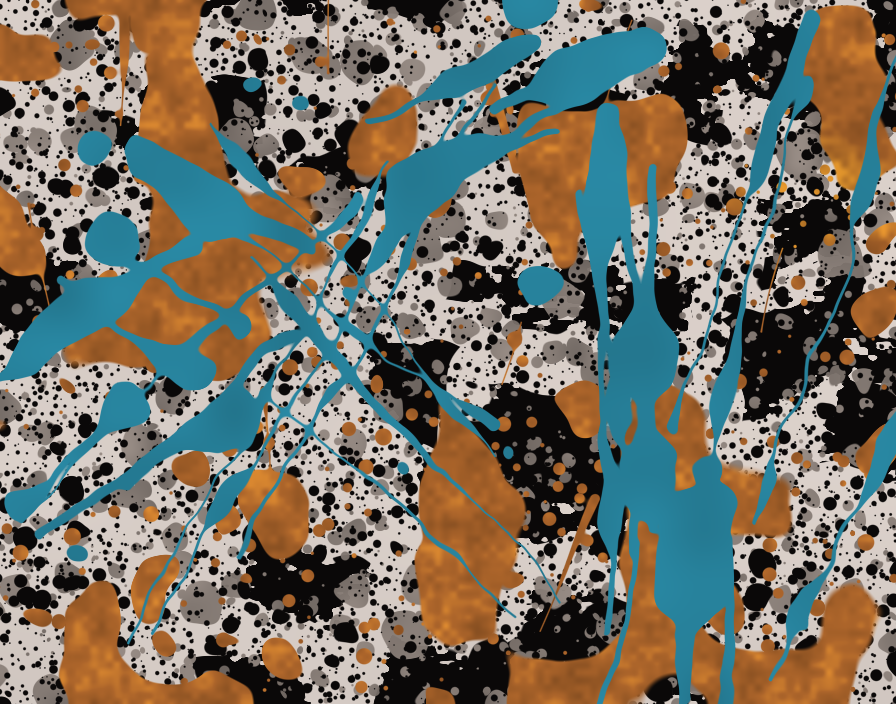
Write a WebGL 2 fragment shader that draws this pattern.

```glsl
#version 300 es
precision highp float;

uniform vec2 u_resolution;
out vec4 fragColor;

// Paint colours
const vec3 PAPER = vec3(0.85, 0.81, 0.785);
const vec3 BLACK = vec3(0.04, 0.033, 0.033);
const vec3 GREY = vec3(0.51, 0.47, 0.445);
const vec3 COPPER = vec3(0.65, 0.38, 0.16);
const vec3 GOLD = vec3(0.82, 0.54, 0.16);
const vec3 BLUE = vec3(0.15, 0.50, 0.60);

// Layout, in canvas heights
const float BLOCK_SCALE = 5.0;
const float BLOCK_DENSITY = 0.62;
const float COPPER_SCALE = 7.5;
const float COPPER_LEVEL = 0.69;
const vec2 GOLD_CENTRE = vec2(1.15, 0.72);
const float GOLD_RADIUS = 0.17;
const float MERGE = 0.010;
const int STRANDS = 4;
const int DRIPS = 12;
const int FAMILIES = 8;

// Blue strand families: centre, angle, half length
const vec4 FAMILY[FAMILIES] = vec4[](
  vec4(1.04, 0.52, 1.25, 0.50), vec4(0.40, 0.54, 0.93, 0.48),
  vec4(0.48, 0.43, -0.72, 0.36), vec4(0.20, 0.43, 0.62, 0.17),
  vec4(0.89, 0.50, 1.60, 0.34), vec4(0.73, 0.82, 0.50, 0.17),
  vec4(0.94, 0.15, 1.45, 0.15), vec4(0.22, 0.63, -0.65, 0.14));
// Spread and width of each family
const vec2 FAMILY_SIZE[FAMILIES] = vec2[](
  vec2(0.22, 0.0042), vec2(0.14, 0.0045), vec2(0.20, 0.0030), vec2(0.13, 0.0150),
  vec2(0.05, 0.0120), vec2(0.12, 0.0140), vec2(0.09, 0.0130), vec2(0.12, 0.0120));

vec4 hash(vec2 p) {
  vec4 h = fract(p.xyxy * vec4(0.1031, 0.1030, 0.0973, 0.1099));
  h += dot(h, h.wzxy + 33.33);
  return fract((h.xxyz + h.yzzw) * h.zywx);
}

float noise(vec2 p) {
  vec2 i = floor(p), f = fract(p);
  f = f * f * (3.0 - 2.0 * f);
  return mix(mix(hash(i).x, hash(i + vec2(1, 0)).x, f.x),
             mix(hash(i + vec2(0, 1)).x, hash(i + vec2(1, 1)).x, f.x), f.y);
}

vec2 warp(vec2 p) { return vec2(noise(p), noise(p + 57.3)) - 0.5; }

float cover(float d) {
  float edge = 0.8 / u_resolution.y;
  return 1.0 - smoothstep(-edge, edge, d);
}

float softMin(float a, float b, float k) {
  float h = max(k - abs(a - b), 0.0) / k;
  return min(a, b) - 0.25 * h * h * k;
}

// Distance to round drops scattered one per cell
float drops(vec2 p, float scale, float density, float seed) {
  p *= scale;
  float d = 1.0;
  for (int k = 0; k < 9; k++) {
    vec2 cell = floor(p) + vec2(k % 3 - 1, k / 3 - 1);
    vec4 h = hash(cell + seed);
    float radius = mix(0.08, 0.45, h.z * h.z);
    if (h.w < density) d = min(d, length(p - cell - h.xy) - radius);
  }
  return d / scale;
}

// Distance to tilted brush blocks with ragged, dry edges
float blocks(vec2 p) {
  vec2 q = (p + 0.05 * warp(p * 9.0) + 0.02 * warp(p * 30.0)) * BLOCK_SCALE;
  float d = 1.0;
  for (int k = 0; k < 9; k++) {
    vec2 cell = floor(q) + vec2(k % 3 - 1, k / 3 - 1);
    vec4 h = hash(cell + 211.0), g = hash(cell + 307.0);
    float tilt = g.x - 0.6, c = cos(tilt), s = sin(tilt);
    vec2 r = abs(mat2(c, -s, s, c) * (q - cell - h.xy)) - mix(vec2(0.25, 0.14), vec2(0.62, 0.4), g.yz);
    if (h.w < BLOCK_DENSITY) d = min(d, length(max(r, 0.0)) + min(max(r.x, r.y), 0.0));
  }
  float dry = noise(p * vec2(75.0, 120.0)) * noise(p * 14.0 + 9.0);
  return d / BLOCK_SCALE + 0.075 * max(dry - 0.22, 0.0);
}

// Distance to a poured line that swells into pools
float strand(vec2 p, vec2 centre, float angle, float halfLength, float width, float seed) {
  vec2 dir = vec2(cos(angle), sin(angle)), q = p - centre;
  float along = dot(q, dir);
  float across = dot(q, vec2(-dir.y, dir.x)) + 0.03 * (noise(vec2(along * 4.0, seed + 40.0)) - 0.5);
  float pool = smoothstep(0.5, 0.95, noise(vec2(along * 9.0, seed)));
  return length(vec2(max(abs(along) - halfLength, 0.0), across)) - width * (0.45 + 2.8 * pool);
}

float blueStrands(vec2 p) {
  p += 0.018 * warp(p * 16.0) + 0.004 * warp(p * 50.0);
  float d = drops(p, 11.0, 0.09, 83.0);
  for (int f = 0; f < FAMILIES; f++)
    for (int i = 0; i < STRANDS; i++) {
      float seed = float(f * STRANDS + i) * 7.0 + 3.0;
      vec4 h = hash(vec2(seed, 19.0)), line = FAMILY[f];
      vec2 centre = line.xy + (h.xy - 0.5) * 2.0 * FAMILY_SIZE[f].x;
      d = softMin(d, strand(p, centre, line.z + 0.35 * (h.z - 0.5), line.w * mix(0.6, 1.1, h.w),
                            FAMILY_SIZE[f].y * mix(0.6, 1.3, h.x), seed), MERGE);
    }
  return d;
}

float copperPools(vec2 p, float goldness) {
  vec2 q = p + 0.07 * warp(p * 8.0) + 0.02 * warp(p * 25.0);
  float d = (COPPER_LEVEL - 0.2 * goldness - noise(q * COPPER_SCALE + 31.0)) / 11.0;
  d = softMin(d, drops(q, 12.0, 0.22, 131.0), MERGE);
  d = min(d, drops(p, 36.0, 0.22, 157.0));
  for (int i = 0; i < DRIPS; i++) {
    vec4 h = hash(vec2(float(i), 71.0));
    d = softMin(d, strand(p, h.xy * vec2(1.28, 1.0), 1.5 + 0.7 * (h.z - 0.5), 0.04 + 0.1 * h.w, 0.0022, float(i) + 5.0), MERGE);
  }
  return d;
}

void main() {
  vec2 p = gl_FragCoord.xy / u_resolution.y;
  vec2 rough = p + 0.012 * warp(p * 38.0);
  vec3 colour = PAPER * (0.96 + 0.06 * noise(p * 3.0));

  // Black brushwork, grey splashes, then black spatter
  colour = mix(colour, BLACK, cover(blocks(p)));
  float grey = min(drops(rough, 13.0, 0.7, 11.0), min(drops(rough, 24.0, 0.6, 29.0), drops(p, 50.0, 0.3, 47.0)));
  colour = mix(colour, GREY * (0.85 + 0.3 * noise(p * 22.0)), 0.95 * cover(grey));
  float spatter = min(drops(rough, 22.0, 0.4, 61.0), min(drops(p, 45.0, 0.65, 73.0), drops(p, 95.0, 0.5, 97.0)));
  colour = mix(colour, BLACK, cover(spatter));

  // Metallic copper, turning to gold at upper right
  float goldness = 1.0 - smoothstep(0.0, GOLD_RADIUS, length((p - GOLD_CENTRE) * vec2(0.9, 1.1)));
  float sheen = noise(p * 28.0) * 0.6 + noise(p * 90.0) * 0.4;
  vec3 metal = mix(COPPER, GOLD, clamp(goldness * 1.3 + 1.4 * (sheen - 0.6), 0.0, 1.0)) * (0.8 + 0.4 * sheen);
  colour = mix(colour, metal, cover(copperPools(p, goldness)));

  // Blue pours on top
  colour = mix(colour, BLUE * (0.92 + 0.16 * noise(p * 12.0)), cover(blueStrands(p)));
  fragColor = vec4(colour, 1.0);
}
```
